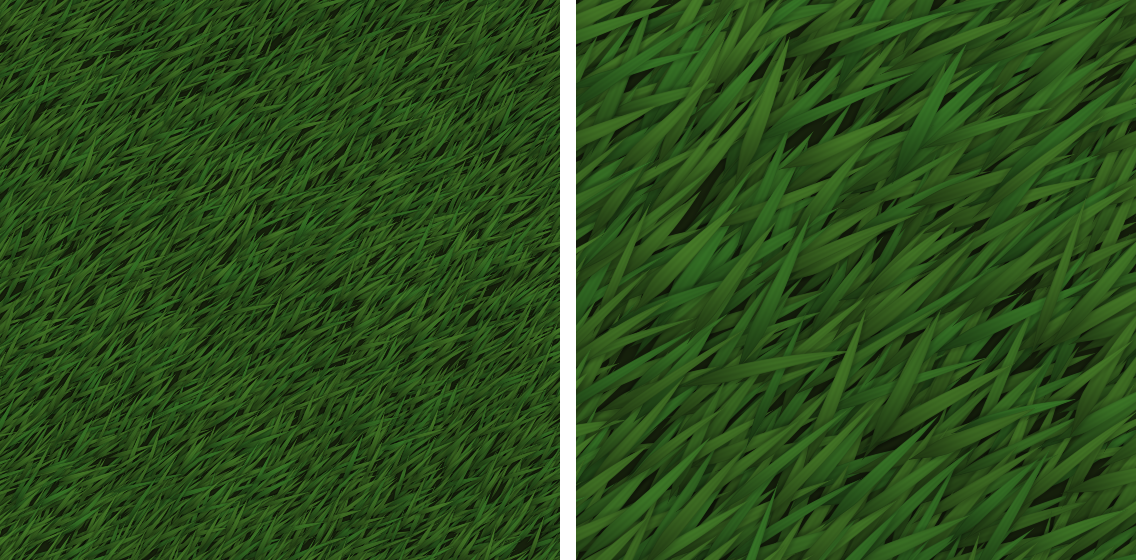
Left: the whole. Right: its middle third, enlarged.
Write a Shadertoy shader that draws this texture.

```glsl
const float CELLS = 24.0;           // grid cells per canvas height
const int LAYERS = 10;              // blades rooted in each cell
const int REACH = 3;                // cells a blade can span
const vec2 BLADE_LENGTH = vec2(0.075, 0.118);
const vec2 HALF_WIDTH = vec2(0.0034, 0.0056);
const vec2 LEAN = vec2(0.27, 1.20); // blade angle range in radians
const float BEND = 0.09;
const float EDGE_WIDTH = 0.0013;
const float EDGE_LIGHT = 0.80;
const float SHADOW_WIDTH = 0.0030;
const float SHADOW_STRENGTH = 0.145;
const float ROOT_LIGHT = 0.235;
const float TIP_LIGHT = 0.428;
const float DEEP_LAYER_LIGHT = 0.85;
const float PATCH_CONTRAST = 0.10;
const vec3 SOIL = vec3(0.085, 0.125, 0.045);
const vec3 WARM_TINT = vec3(0.57, 1.00, 0.32);
const vec3 COOL_TINT = vec3(0.45, 0.98, 0.32);

vec4 hash4(vec3 p) {
    vec4 q = fract(p.xyzx * vec4(0.1031, 0.1030, 0.0973, 0.1099));
    q += dot(q, q.wzxy + 33.33);
    return fract((q.xxyz + q.yzzw) * q.zywx);
}

float valueNoise(vec2 p) {
    vec2 i = floor(p), f = fract(p);
    f = f * f * (3.0 - 2.0 * f);
    float a = hash4(vec3(i, 91.0)).x;
    float b = hash4(vec3(i + vec2(1, 0), 91.0)).x;
    float c = hash4(vec3(i + vec2(0, 1), 91.0)).x;
    float d = hash4(vec3(i + vec2(1, 1), 91.0)).x;
    return mix(mix(a, b, f.x), mix(c, d, f.x), f.y);
}

// Paints one blade and its soft contact shadow over the ground colour.
vec3 paintBlade(vec3 ground, vec2 uv, vec2 cell, vec2 shift, float layer, float pixel) {
    vec4 place = hash4(vec3(cell + 50.0, layer + 1.0));
    vec4 look = hash4(vec3(cell + 150.0, layer + 31.0));

    vec2 root = (cell + place.xy - shift) / CELLS;
    float angle = mix(LEAN.x, LEAN.y, place.z);
    vec2 along = vec2(cos(angle), sin(angle));
    float size = mix(BLADE_LENGTH.x, BLADE_LENGTH.y, place.w);
    vec2 d = uv - root;
    float t = dot(d, along) / size;
    if (t <= 0.0 || t >= 1.0) return ground;

    // Ribbon shape: narrow root, even middle, pointed tip
    float across = dot(d, vec2(-along.y, along.x));
    across -= BEND * (look.x * 2.0 - 1.0) * size * t * t;
    float profile = smoothstep(-0.05, 0.30, t) * (1.0 - t * t * t);
    float halfWidth = mix(HALF_WIDTH.x, HALF_WIDTH.y, look.y) * profile;
    float inside = halfWidth - abs(across);
    if (inside < -SHADOW_WIDTH) return ground;

    float shadow = smoothstep(-SHADOW_WIDTH, 0.0, inside) * smoothstep(0.0, 0.35, profile);
    ground *= 1.0 - SHADOW_STRENGTH * shadow;

    // Root to tip light, two tilted halves, fine fibres and a dark rim
    float side = across / max(halfWidth, 0.0005);
    float light = mix(ROOT_LIGHT, TIP_LIGHT, smoothstep(0.0, 0.60, t));
    light *= mix(DEEP_LAYER_LIGHT, 1.0, layer / float(LAYERS - 1));
    light *= 0.94 + 0.12 * look.z;
    light *= 1.0 + 0.03 * smoothstep(-0.2, 0.2, side) + 0.025 * sin(side * 9.0 + look.x * 6.0);
    light *= mix(EDGE_LIGHT, 1.0, smoothstep(0.0, EDGE_WIDTH, inside));

    vec3 blade = light * mix(COOL_TINT, WARM_TINT, smoothstep(0.0, 0.7, look.w));
    return mix(ground, blade, smoothstep(0.0, 1.2 * pixel, inside));
}

void mainImage(out vec4 fragColor, in vec2 fragCoord) {
    vec2 uv = fragCoord / iResolution.y;
    float pixel = 1.0 / iResolution.y;
    vec3 color = SOIL;

    // Deep layers first; within a layer, lower blades overlap higher roots
    for (int layer = 0; layer < LAYERS; layer++) {
        vec2 shift = fract(float(layer) * vec2(0.37, 0.61));
        vec2 home = floor(uv * CELLS + shift);
        for (int y = 0; y <= REACH; y++) {
            for (int x = 0; x <= REACH; x++) {
                vec2 cell = home - vec2(x, y);
                color = paintBlade(color, uv, cell, shift, float(layer), pixel);
            }
        }
    }

    // Broad, faint patches of light and shade
    float patches = valueNoise(uv * 7.0 + 20.0);
    color *= 1.0 + PATCH_CONTRAST * (patches - 0.5);
    fragColor = vec4(color, 1.0);
}
```
